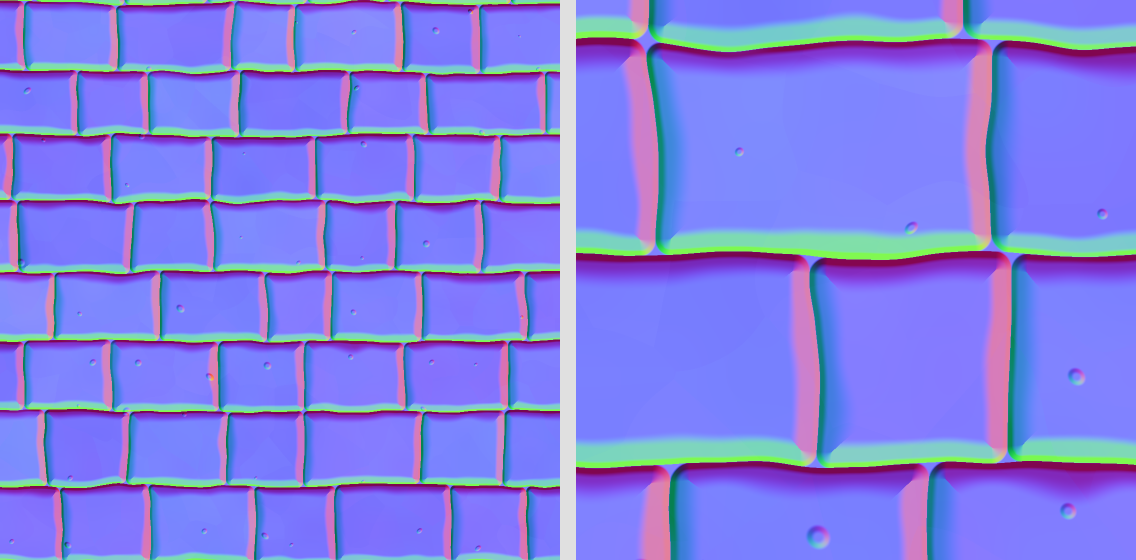
Left: the whole. Right: its middle third, enlarged.
Write a WebGL 1 fragment shader that draws this texture map.

```glsl
precision highp float;
// Normal map of a worn brick wall: eight uneven courses with bevelled, wavy edges and small bumps.
uniform vec2 u_resolution;

float hash(vec2 p) {
  vec3 q = fract(vec3(p.xyx) * 0.1031);
  q += dot(q, q.yzx + 33.33);
  return fract((q.x + q.y) * q.z);
}

vec2 hash2(vec2 p) {
  return vec2(hash(p + 17.3), hash(p + 71.9));
}

float noise(vec2 p) {
  vec2 i = floor(p), f = fract(p);
  f = f * f * (3.0 - 2.0 * f);
  return mix(mix(hash(i), hash(i + vec2(1, 0)), f.x),
             mix(hash(i + vec2(0, 1)), hash(i + vec2(1, 1)), f.x), f.y);
}

// Top of a course, measured downwards; course heights swell and shrink over the wall
float courseTop(float row) {
  float a = row * 0.7854;
  return row / 8.0 - 0.0086 + 0.0108 * cos(a - 0.38) + 0.0044 * cos(2.0 * a - 0.63);
}

// Upright joint in units of the mean brick width
float jointAt(float k, float row) {
  return k + 0.38 * (hash(vec2(k + 11.0, row * 7.0 + 23.0)) - 0.5);
}

// Slope of the bevel along a brick's rim, plus the brick's own tilt
vec2 brickSlope(vec2 p) {
  vec2 wave = vec2(noise(p * 14.0 + 3.0), noise(p * 14.0 + 40.0)) - 0.5;
  vec2 ripple = vec2(noise(p * 38.0 + 80.0), noise(p * 38.0 + 120.0)) - 0.5;
  vec2 w = p + 0.009 * wave + 0.003 * ripple;

  float row = -1.0;
  for (int k = 0; k < 9; k++) {
    if (w.y > courseTop(float(k))) row = float(k);
  }
  float shift = 0.33 + 0.34 * (1.0 - step(0.5, abs(mod(row, 3.0) - 1.0)));
  float u = w.x * 6.0 - shift;
  float k = floor(u + 0.5);
  if (u < jointAt(k, row)) k -= 1.0;

  vec2 lo = vec2((jointAt(k, row) + shift) / 6.0, courseTop(row));
  vec2 hi = vec2((jointAt(k + 1.0, row) + shift) / 6.0, courseTop(row + 1.0));

  // Rounded box: depth inside the rim and outward direction
  float radius = 0.010;
  vec2 c = w - 0.5 * (lo + hi);
  vec2 q = abs(c) - 0.5 * (hi - lo) + radius;
  float depth = radius - length(max(q, 0.0)) - min(max(q.x, q.y), 0.0);
  vec2 dir = q.x > q.y ? vec2(1, 0) : vec2(0, 1);
  if (min(q.x, q.y) > 0.0) dir = normalize(q);
  dir *= vec2(c.x < 0.0 ? -1.0 : 1.0, c.y < 0.0 ? -1.0 : 1.0);

  // Right and lower rims are flat bevels, left and upper rims fade softly
  float facing = smoothstep(-0.3, 0.3, dir.x + dir.y);
  float width = 0.016 * (0.8 + 0.45 * noise(p * 24.0 + 9.0));
  float bevel = 1.0 - smoothstep(width * mix(0.35, 0.6, facing), width * mix(1.25, 1.0, facing), depth);
  float lip = 1.0 - smoothstep(0.002, mix(0.0058, 0.0042, facing), depth);
  float wear = 0.65 + 0.5 * noise(p * 30.0 + 60.0);
  float lipSlope = 0.42 * (1.0 - 0.75 * max(dir.x, 0.0)) * wear;
  float steepness = bevel * (0.66 - 0.14 * max(-dir.x, 0.0)) + lip * lipSlope;

  vec2 tilt = (hash2(vec2(k + 5.0, row + 9.0)) - 0.5) * vec2(0.12, 0.2);
  return (dir * steepness + tilt) * smoothstep(-0.001, 0.0005, depth);
}

// Faint flat facets: each cell leans its own way
vec2 facetSlope(vec2 p) {
  vec2 g = p * 15.0 + 0.5 * noise(p * 20.0);
  vec2 cell = floor(g), lean = vec2(0.0);
  float nearest = 9.0;
  for (int y = -1; y <= 1; y++) {
    for (int x = -1; x <= 1; x++) {
      vec2 id = cell + vec2(float(x), float(y));
      float d = length(id + hash2(id) - g);
      if (d < nearest) {
        nearest = d;
        lean = hash2(id + 31.0) - 0.5;
      }
    }
  }
  vec2 soft = vec2(noise(p * 18.0 + 200.0), noise(p * 18.0 + 240.0)) - 0.5;
  return 0.045 * lean + 0.05 * soft;
}

// Sparse raised pebbles with a flat crown
vec2 bumpSlope(vec2 p) {
  vec2 id = floor(p * 10.0);
  vec2 v = (fract(p * 10.0) - 0.2 - 0.6 * hash2(id + 50.0)) / 10.0;
  v.x += v.y * (hash(id + 90.0) - 0.5);
  float size = mix(0.002, 0.0068, hash(id + 130.0));
  float r = length(v);
  float ring = smoothstep(0.25, 0.75, r / size) * (1.0 - smoothstep(0.85, 1.25, r / size));
  return step(hash(id + 170.0), 0.48) * 0.55 * ring * v / max(r, 0.0001);
}

vec3 normalColor(vec2 p) {
  vec2 n = brickSlope(p) + facetSlope(p) + bumpSlope(p);
  n *= min(1.0, 0.95 / max(length(n), 0.001));
  return vec3(0.5 + 0.5 * n, sqrt(1.0 - dot(n, n)));
}

void main() {
  // Four samples per pixel smooth every edge
  vec3 color = vec3(0.0);
  for (int i = 0; i < 4; i++) {
    vec2 offset = vec2(mod(float(i), 2.0), floor(float(i) / 2.0)) * 0.5 - 0.25;
    vec2 p = (gl_FragCoord.xy + offset) / u_resolution;
    color += normalColor(vec2(p.x, 1.0 - p.y));
  }
  gl_FragColor = vec4(color / 4.0, 1.0);
}
```
